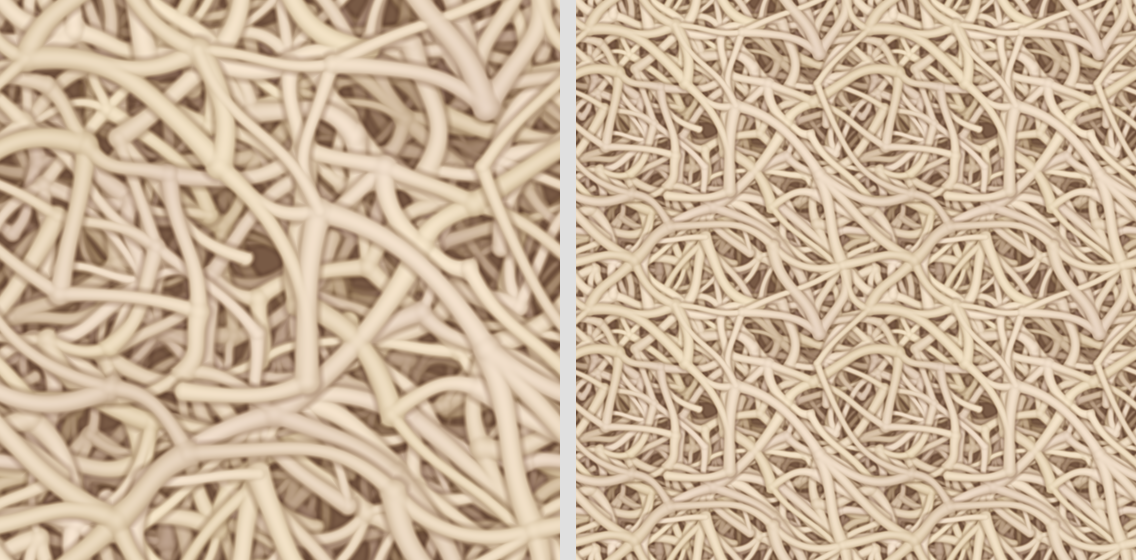
Left, the tile; right, the same tile 2 across and 2 down.
Write a three.js fragment shader that draws this texture.

```glsl
// Matted pale plant fibres: wrapped grids of jittered nodes are joined by bent
// strands into webs, stacked from deep and fine to near and long. Each strand
// is shaded as a soft tube and shadows the webs beneath it.

#define LAYERS 8
#define DEEPEST_CELLS 11.0
#define THIN_RADIUS 0.0080
#define THICK_RADIUS 0.0150
#define EDGE_SOFTNESS 0.0048
#define SHADOW_WIDTH 0.013
#define SHADOW_STRENGTH 0.24
#define TUBE_SHADE 0.21
#define DARK_COLOR vec3(0.28, 0.17, 0.13)
#define LIGHT_COLOR vec3(0.92, 0.85, 0.75)

varying vec2 vUv;

vec4 hash4(vec2 cell, float seed) {
  float k = dot(cell, vec2(127.1, 311.7)) + seed * 74.7;
  return fract(sin(k + vec4(0.0, 19.3, 41.9, 67.1)) * 43758.5453);
}

// Brown gap to cream strand, with slightly warmer midtones.
vec3 fibreRamp(float tone) {
  vec3 color = mix(DARK_COLOR, LIGHT_COLOR, tone);
  return color - vec3(0.0, 0.10, 0.22) * max(tone * (1.0 - tone), 0.0);
}

// Node of a wrapped grid: position in xy, height in z, tint in w.
vec4 gridNode(vec2 cell, float cells, float seed) {
  vec4 h = hash4(floor(mod(cell + 0.5, cells)), seed);
  return vec4(cell + 0.16 + 0.68 * h.xy, h.zw);
}

// Bent strand from a to b: distance to its axis, signed offset towards the
// light, and position along it from -1 to 1.
vec3 strand(vec2 p, vec2 a, vec2 b, float bend, float wiggle) {
  float halfLength = max(0.5 * length(b - a), 0.05);
  vec2 along = 0.5 * (b - a) / halfLength;
  vec2 q = p - 0.5 * (a + b);
  float u = dot(q, along);
  float v = dot(q, vec2(-along.y, along.x));
  float x = clamp(u / halfLength, -1.0, 1.0);
  float curve = halfLength * (bend * (1.0 - x * x) + wiggle * sin(3.1416 * x));
  float slope = 3.1416 * wiggle * cos(3.1416 * x) - 2.0 * bend * x;
  v = (v - curve) * inversesqrt(1.0 + slope * slope);
  float d = length(vec2(max(abs(u) - halfLength, 0.0), v));
  return vec3(d, v * along.x, x);
}

// Blends one web over the running (tone, tint) surface.
vec2 addLayer(vec2 surface, float index) {
  float depth = index / float(LAYERS - 1);
  float cells = DEEPEST_CELLS - index;
  float seed = 5.0 * index + 1.0;
  vec2 grid = vUv * cells;
  vec2 home = floor(grid);
  float layerTone = mix(0.50, 1.03, smoothstep(0.0, 0.65, depth));
  float baseRadius = mix(THIN_RADIUS, THICK_RADIUS, depth);
  float softness = EDGE_SOFTNESS * mix(1.3, 0.95, depth);
  // Chance of a strand going across, up or diagonally.
  vec3 chance = vec3(0.62, mix(0.70, 0.40, depth), 0.68);
  float weightSum = 0.0;
  float uncovered = 1.0;
  float shadow = 0.0;
  vec2 blended = vec2(0.0);

  for (int j = -1; j <= 1; j++) {
    for (int i = -1; i <= 1; i++) {
      vec2 cell = home + vec2(float(i), float(j));
      vec2 wrapped = floor(mod(cell + 0.5, cells));
      vec4 start = gridNode(cell, cells, seed);
      for (int k = 0; k < 3; k++) {
        vec4 form = hash4(wrapped, seed + 1.0 + float(k));
        float odds = k == 0 ? chance.x : (k == 1 ? chance.y : chance.z);
        if (form.x > odds) continue;
        float lean = form.w < mix(0.5, 0.75, depth) ? -1.0 : 1.0;
        vec2 hop = k == 0 ? vec2(1.0, 0.0) : vec2(k == 1 ? 0.0 : lean, 1.0);
        vec4 finish = gridNode(cell + hop, cells, seed);

        float bend = 0.65 * (form.y - 0.5);
        vec3 s = strand(grid, start.xy, finish.xy, bend, 0.16 * (form.z - 0.5));

        // Strands flare where they join.
        float girth = mix(0.65, 1.3, fract(form.y * 7.0 + form.w));
        float radius = baseRadius * girth * (1.0 + 0.25 * s.z * s.z);
        float d = s.x / cells;
        float mask = 1.0 - smoothstep(-softness, softness, d - radius);
        float across = min(d / radius, 1.0);
        float side = clamp(s.y / (cells * radius), -1.0, 1.0);

        // Tube shading lit from above; height and tint run node to node.
        vec2 ends = mix(start.zw, finish.zw, 0.5 + 0.5 * s.z) - 0.5;
        float tone = layerTone * (1.0 - TUBE_SHADE * across * across + 0.03 * side);
        tone += 0.11 * ends.x;

        // Order-free blend, so crossing strands fuse softly.
        float weight = mask * exp(3.5 * (form.z + 1.0 - across * across));
        blended += weight * vec2(tone, ends.y + 0.4 * across - 0.2);
        weightSum += weight;
        uncovered *= 1.0 - mask;
        shadow = max(shadow, 1.0 - smoothstep(0.0, SHADOW_WIDTH, d - radius));
      }
    }
  }

  surface.x *= 1.0 - SHADOW_STRENGTH * shadow;
  return mix(surface, blended / max(weightSum, 0.0001), 1.0 - uncovered);
}

void main() {
  vec2 surface = vec2(0.30, 0.0);
  for (int i = 0; i < LAYERS; i++) {
    surface = addLayer(surface, float(i));
  }

  // Tint runs from rosy and cool to creamy yellow.
  vec3 color = fibreRamp(surface.x);
  color += surface.y * vec3(0.004, 0.014, -0.035);
  gl_FragColor = vec4(clamp(color, 0.0, 1.0), 1.0);
}
```
